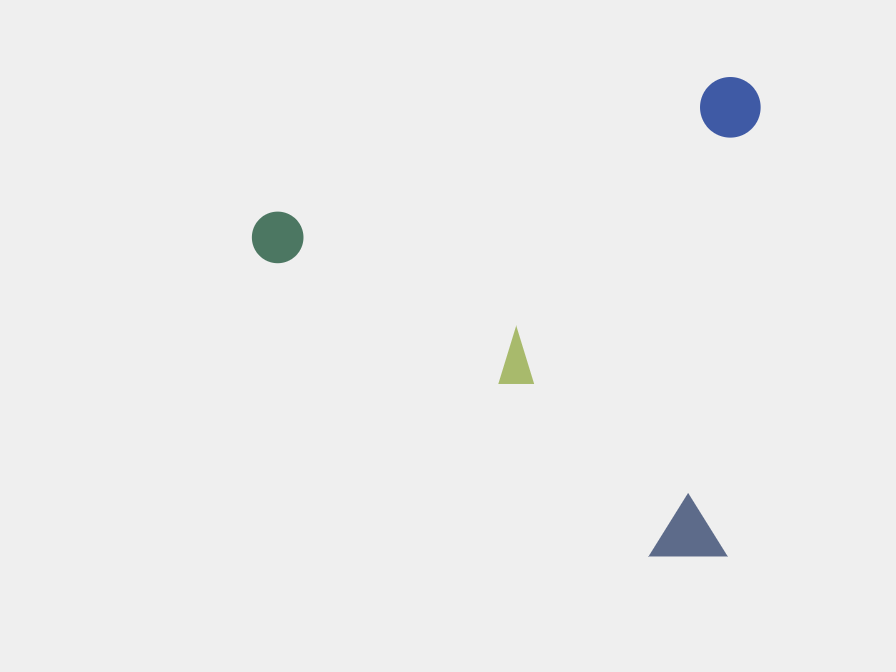
Write a WebGL 1 fragment shader that draws this background.

```glsl
precision highp float;

uniform vec2 u_resolution;

#define PAPER vec3(0.939, 0.939, 0.939)
#define BLUE vec3(0.247, 0.353, 0.647)
#define GREEN vec3(0.298, 0.467, 0.384)
#define OLIVE vec3(0.659, 0.729, 0.424)
#define SLATE vec3(0.365, 0.420, 0.541)
#define EDGE_PIXELS 1.0

// Signed distance to a disc
float disc(vec2 p, vec2 center, float radius) {
  return length(p - center) - radius;
}

// Signed distance bound of an upright isosceles triangle;
// size holds the half width of the base and the height
float triangle(vec2 p, vec2 apex, vec2 size) {
  vec2 q = vec2(abs(p.x - apex.x), apex.y - p.y);
  float side = dot(q, normalize(vec2(size.y, -size.x)));
  return max(side, q.y - size.y);
}

// Lay a flat colour over the base with a soft edge
vec3 paint(vec3 base, vec3 colour, float dist) {
  float coverage = clamp(0.5 - dist * u_resolution.y / EDGE_PIXELS, 0.0, 1.0);
  return mix(base, colour, coverage);
}

void main() {
  // Coordinates in canvas heights
  vec2 p = gl_FragCoord.xy / u_resolution.y;
  vec3 colour = PAPER;

  // Discs
  colour = paint(colour, BLUE, disc(p, vec2(1.0868, 0.8403), 0.0451));
  colour = paint(colour, GREEN, disc(p, vec2(0.4132, 0.6467), 0.0384));

  // Triangles
  colour = paint(colour, OLIVE, triangle(p, vec2(0.7682, 0.5155), vec2(0.0267, 0.0869)));
  colour = paint(colour, SLATE, triangle(p, vec2(1.0240, 0.2665), vec2(0.0590, 0.0946)));

  gl_FragColor = vec4(colour, 1.0);
}
```
